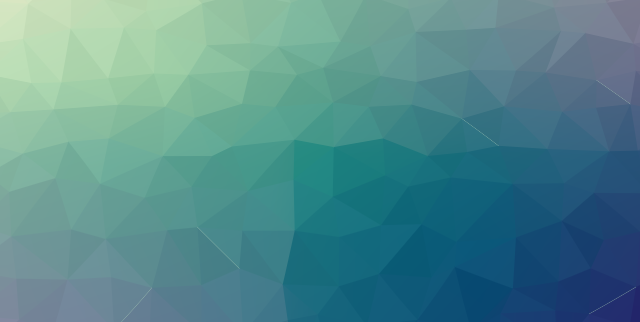
Give the GLSL for this background, as a WebGL 2 fragment shader.

```glsl
#version 300 es
precision highp float;
// Low-poly gradient: a jittered lattice is cut into triangles, and each
// facet takes the colour of a smooth five by five mesh gradient at its centre.
// A cooler teal hollow and a few pale seams add the finer detail.

uniform vec2 u_resolution;
out vec4 fragColor;

const float ASPECT = 1.984;             // canvas width in units of its height
const vec2 CELLS = vec2(14.5, 8.0);     // lattice columns and rows
const vec2 JITTER = vec2(0.62, 0.58);   // node scatter, in cells
const float ROW_BEND = 0.05;            // crowds the rows above the middle
const float FLATNESS = 0.75;            // 1 = one flat colour per facet
const float FACET_CONTRAST = 0.035;
const float SEAM_CHANCE = 0.05;
const float SEAM_WIDTH = 0.0016;
const vec3 SEAM_COLOR = vec3(0.66, 0.80, 0.72);
const vec3 HOLLOW_SHADE = vec3(0.08, 0.03, 0.02);

// Gradient stops from left to right, rows from top to bottom.
const vec3 SKY[5] = vec3[5](vec3(.86, .91, .77), vec3(.70, .84, .68),
    vec3(.50, .72, .62), vec3(.46, .60, .60), vec3(.51, .50, .58));
const vec3 HIGH[5] = vec3[5](vec3(.70, .85, .69), vec3(.60, .80, .64),
    vec3(.37, .64, .56), vec3(.32, .50, .55), vec3(.40, .42, .54));
const vec3 MIDDLE[5] = vec3[5](vec3(.52, .72, .63), vec3(.38, .65, .58),
    vec3(.21, .57, .53), vec3(.11, .42, .49), vec3(.16, .33, .48));
const vec3 LOW[5] = vec3[5](vec3(.48, .62, .62), vec3(.34, .56, .56),
    vec3(.18, .48, .52), vec3(.04, .34, .47), vec3(.13, .22, .43));
const vec3 FLOOR[5] = vec3[5](vec3(.50, .53, .62), vec3(.38, .48, .57),
    vec3(.17, .43, .51), vec3(.07, .29, .46), vec3(.15, .15, .43));

// Integer hash, two values from 0 to 1.
vec2 hash2(ivec2 cell, uint seed) {
    uvec2 h = uvec2(cell + 64) * uvec2(1597u, 3812u) + seed * 7919u;
    uint n = (h.x ^ h.y) * 747796u + 28917u;
    n = (n ^ (n >> 15)) * 668265u;
    n = (n ^ (n >> 13)) * 374761u;
    n ^= n >> 16;
    return vec2(n & 65535u, n >> 16) / 65535.0;
}

vec3 along(vec3 stops[5], float t) {
    float s = clamp(t, 0.0, 1.0) * 4.0;
    int i = min(int(s), 3);
    return mix(stops[i], stops[i + 1], s - float(i));
}

float rowBend(float y) {
    float s = sin(3.14159 * y);
    return ROW_BEND * s * s;
}

// Mesh gradient at a lattice-space point, y pointing down.
vec3 gradient(vec2 p) {
    float x = p.x / ASPECT;
    float y = p.y - rowBend(p.y);
    vec3 column[5] = vec3[5](along(SKY, x), along(HIGH, x),
        along(MIDDLE, x), along(LOW, x), along(FLOOR, x));
    float hollow = smoothstep(0.43, 0.47, x) * smoothstep(0.42, 0.48, y)
        * (1.0 - smoothstep(0.5, 0.85, x));
    return along(column, y) - HOLLOW_SHADE * hollow;
}

vec2 node(ivec2 cell) {
    vec2 offset = (hash2(cell, 3u) - 0.5) * JITTER;
    return (vec2(cell) + vec2(0.5, 0.0) + offset) / CELLS * vec2(ASPECT, 1.0);
}

// Signed distance to the line a-b, positive on the inner side.
float edgeDistance(vec2 p, vec2 a, vec2 b) {
    vec2 e = b - a, q = p - a;
    return (e.x * q.y - e.y * q.x) / max(length(e), 1e-5);
}

float segmentDistance(vec2 p, vec2 a, vec2 b) {
    vec2 e = b - a, q = p - a;
    return length(q - e * clamp(dot(q, e) / dot(e, e), 0.0, 1.0));
}

// Facet colour times coverage, with the coverage in alpha.
vec4 facet(vec2 p, vec2 a, vec2 b, vec2 c, float tone, float pixel) {
    float d = min(edgeDistance(p, a, b), min(edgeDistance(p, b, c), edgeDistance(p, c, a)));
    float cover = clamp(d / pixel + 0.5, 0.0, 1.0);
    vec3 color = gradient(mix(p, (a + b + c) / 3.0, FLATNESS));
    return vec4(color + (tone - 0.5) * FACET_CONTRAST, 1.0) * cover;
}

void main() {
    vec2 uv = gl_FragCoord.xy / u_resolution;
    float pixel = 1.0 / u_resolution.y;
    float down = 1.0 - uv.y;
    vec2 p = vec2(uv.x * ASPECT, down + rowBend(down));
    ivec2 home = ivec2(floor(p / vec2(ASPECT, 1.0) * CELLS - vec2(0.5, 0.0)));

    vec4 sum = vec4(gradient(p), 1.0) * 0.001;
    float seam = 0.0;
    for (int j = -1; j <= 1; j++) {
        for (int i = -1; i <= 1; i++) {
            ivec2 cell = home + ivec2(i, j);
            vec2 a = node(cell), b = node(cell + ivec2(1, 0));
            vec2 c = node(cell + ivec2(1, 1)), d = node(cell + ivec2(0, 1));
            // Turn the quad so that its shorter diagonal joins a and c.
            if (distance(b, d) < distance(a, c)) {
                vec2 first = a;
                a = b; b = c; c = d; d = first;
            }
            vec2 tone = hash2(cell, 11u);
            sum += facet(p, a, b, c, tone.x, pixel) + facet(p, a, c, d, tone.y, pixel);
            float lit = step(hash2(cell, 23u).x, SEAM_CHANCE);
            float gap = segmentDistance(p, a, c) - SEAM_WIDTH * 0.5;
            seam = max(seam, lit * (1.0 - smoothstep(-0.5 * pixel, 0.5 * pixel, gap)));
        }
    }
    vec3 color = mix(sum.rgb / sum.a, SEAM_COLOR, seam * 0.5);
    fragColor = vec4(color, 1.0);
}
```
